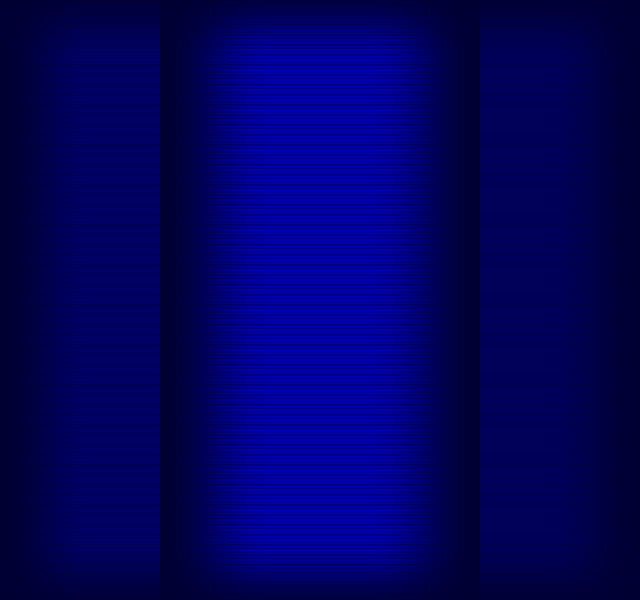
A Shadertoy shader for this background:

```glsl
// Three upright navy panels crossed by thin blue scan lines.
// Each panel has a soft light envelope; a faint coarse wave and a stronger
// fine wave form the lines, whose contrast grows with the light.

const float TAU = 6.2831853;
const vec3  BLUE = vec3(0.0, 0.0, 1.0);
const float NAVY_LEVEL = 0.20;      // blue level of unlit areas
const float GLOW_LEVEL = 0.42;      // mean gain at full light
const float COARSE_LEVEL = 0.04;    // contrast of the wide bands
const float FINE_LEVEL = 0.08;      // contrast of the thin lines
const float COARSE_COUNT = 60.0;    // bands over the height
const float FINE_COUNT = 180.0;     // thin lines over the height
const float PANEL_HALF_WIDTH = 0.25;
const vec2  MIDDLE_FADE = vec2(0.3, 1.0);
const float LEFT_LIGHT = 0.45;
const float RIGHT_LIGHT = 0.36;
const float SIDE_FADE = 0.14;
const vec2  END_FADE = vec2(-0.03, 0.11);

// Light across the width: full in the middle panel, weaker at the sides
float panelLight(float x, float pixel) {
    float offset = abs(x - 0.5);
    float middle = 1.0 - smoothstep(MIDDLE_FADE.x, MIDDLE_FADE.y,
                                    offset / PANEL_HALF_WIDTH);
    float strength = x < 0.5 ? LEFT_LIGHT : RIGHT_LIGHT;
    float side = strength * smoothstep(0.0, SIDE_FADE, 0.5 - offset);
    float inSide = smoothstep(-0.5, 0.5, (offset - PANEL_HALF_WIDTH) / pixel);
    return mix(middle, side, inSide);
}

// Horizontal lines, counted from the top; detail fades when too small to draw
float scanLines(float y, float pixel) {
    float depth = 1.0 - y;
    float coarseFade = 1.0 - smoothstep(0.4, 0.6, COARSE_COUNT * pixel);
    float fineFade = 1.0 - smoothstep(0.4, 0.6, FINE_COUNT * pixel);
    return COARSE_LEVEL * coarseFade * cos(TAU * COARSE_COUNT * depth)
         + FINE_LEVEL * fineFade * cos(TAU * FINE_COUNT * depth);
}

void mainImage(out vec4 fragColor, in vec2 fragCoord) {
    vec2 uv = fragCoord / iResolution.xy;
    vec2 pixel = 1.0 / iResolution.xy;

    // Dim the light towards the top and bottom
    float endDistance = min(uv.y, 1.0 - uv.y);
    float light = panelLight(uv.x, pixel.x)
                * smoothstep(END_FADE.x, END_FADE.y, endDistance);

    float level = NAVY_LEVEL + light * (GLOW_LEVEL + scanLines(uv.y, pixel.y));
    fragColor = vec4(BLUE * clamp(level, 0.0, 1.0), 1.0);
}
```
